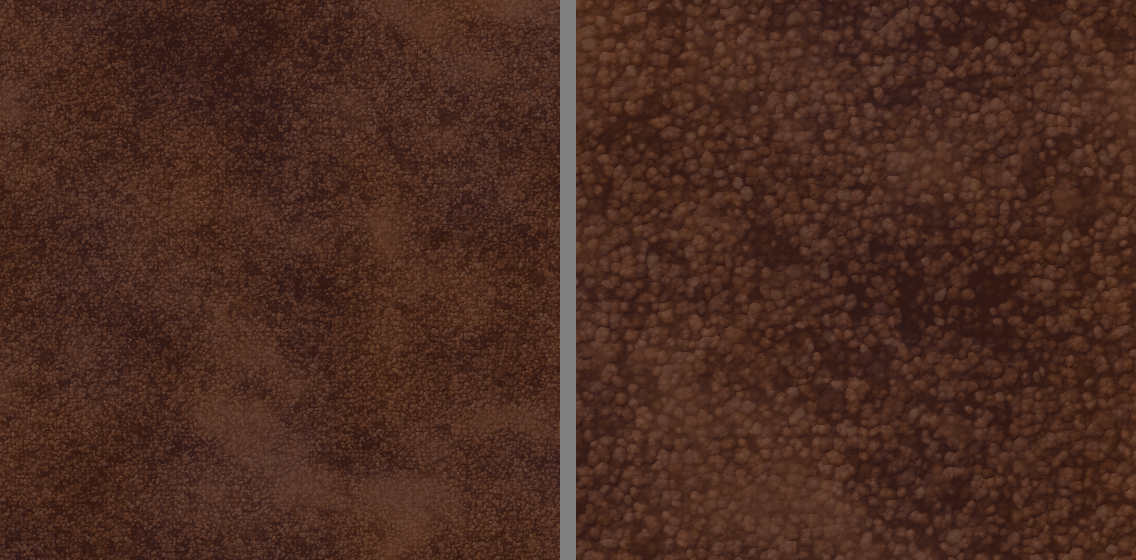
Left, the full canvas; right, a detail of the centre.
Write a WebGL 2 fragment shader that draws this texture.

```glsl
#version 300 es
precision highp float;

#define GRAIN_DENSITY 135.0
#define FINE_DENSITY 230.0
#define PEBBLE_DENSITY 52.0
#define PEBBLE_SHARE 0.10
#define PIT_SCALE 66.0
#define PIT_DEPTH 1.3
#define MOTTLE_CONTRAST 3.4
#define GRAIN_CONTRAST 1.55
#define DARK_SOIL vec3(0.22, 0.115, 0.09)
#define MID_SOIL vec3(0.32, 0.185, 0.132)
#define PALE_SOIL vec3(0.40, 0.26, 0.20)
#define DUST vec3(0.355, 0.218, 0.148)

uniform vec2 u_resolution;
out vec4 fragColor;

vec3 hash3(vec2 p) {
    vec3 q = fract(p.xyx * vec3(0.1031, 0.1030, 0.0973));
    q += dot(q, q.yxz + 33.33);
    return fract((q.xxy + q.yzz) * q.zyx);
}

float valueNoise(vec2 p) {
    vec2 cell = floor(p), f = fract(p);
    f = f * f * (3.0 - 2.0 * f);
    float bottom = mix(hash3(cell).x, hash3(cell + vec2(1, 0)).x, f.x);
    float top = mix(hash3(cell + vec2(0, 1)).x, hash3(cell + vec2(1, 1)).x, f.x);
    return mix(bottom, top, f.y);
}

float fbm(vec2 p) {
    float sum = 0.0, weight = 0.5;
    for (int i = 0; i < 5; i++) {
        sum += weight * valueNoise(p);
        p = mat2(1.6, 1.2, -1.2, 1.6) * p + 17.3;
        weight *= 0.5;
    }
    return sum / 0.97;
}

// Domed stones on a jittered grid: x height, y side light, zw random values
vec4 stones(vec2 p, float share) {
    const vec2 lightDir = vec2(-0.45, 0.89);
    vec2 cell = floor(p);
    vec4 top = vec4(0.0, 0.0, 0.5, 0.5);
    for (int y = -1; y <= 1; y++) {
        for (int x = -1; x <= 1; x++) {
            vec2 id = cell + vec2(x, y);
            vec3 place = hash3(id + 7.0);
            vec3 look = hash3(id + 91.0);
            if (look.x > share) continue;
            vec2 offset = p - id - 0.1 - 0.8 * place.xy;
            float angle = 6.2832 * look.y;
            vec2 axis = vec2(cos(angle), sin(angle));
            vec2 local = vec2(dot(offset, axis), 1.3 * dot(offset, vec2(-axis.y, axis.x)));
            float radius = mix(0.42, 0.82, place.z);
            float height = 1.0 - dot(local, local) / (radius * radius);
            if (height > top.x) {
                top = vec4(height, dot(offset, lightDir) / radius, look.yz);
            }
        }
    }
    return top;
}

void main() {
    vec2 p = gl_FragCoord.xy / min(u_resolution.x, u_resolution.y);

    // Broad mottling and smooth dusty patches
    float mottle = fbm(mat2(0.95, 0.3, -0.3, 0.95) * p * vec2(2.6, 4.2) + 3.7) - 0.5;
    float blotch = fbm(p * vec2(13.0, 16.0) + 41.0) - 0.5;
    float hue = fbm(p * 6.0 + 63.0) - 0.5;
    float dust = smoothstep(0.02, 0.26, mottle + 0.5 * blotch);

    // Grain layers, slightly warped to break up the grid
    vec2 warp = 0.004 * vec2(valueNoise(p * 60.0), valueNoise(p * 60.0 + 29.0));
    vec4 grain = stones((p + warp) * GRAIN_DENSITY, 1.0);
    vec4 fine = stones((p - warp) * FINE_DENSITY + 13.0, 1.0);
    vec4 pebble = stones((p + warp) * PEBBLE_DENSITY + 5.0, PEBBLE_SHARE);

    float relief = 0.85 * grain.y + 1.0 * (grain.x - 0.62) + 0.8 * (grain.w - 0.5);
    relief += 0.45 * fine.y + 0.5 * (fine.x - 0.62) + 0.35 * (fine.w - 0.5);
    relief *= GRAIN_CONTRAST * mix(1.0, 0.6, dust);

    // Scattered larger pebbles
    float pebbleMask = smoothstep(0.45, 0.6, pebble.x) * mix(0.65, 0.4, dust);
    float pebbleTone = 0.8 * pebble.y + 1.4 * (pebble.w - 0.4) + 0.4 * relief;
    relief = mix(relief, pebbleTone, pebbleMask);

    // Small ragged pits between the grains, denser where the ground is dark
    float pitField = fbm(p * vec2(PIT_SCALE, 1.2 * PIT_SCALE) + 8.0);
    pitField += 0.12 * (0.6 - grain.x);
    float pits = smoothstep(0.58, 0.68, pitField - 0.2 * mottle - 0.1 * blotch);
    pits *= (1.0 - 0.55 * dust) * (1.0 - pebbleMask);
    relief *= 1.0 - 0.5 * pits;

    // Tone to soil colour
    float tone = MOTTLE_CONTRAST * mottle + 1.3 * blotch + relief - PIT_DEPTH * pits + 0.18;
    tone = clamp(tone, -2.3, 2.2);
    vec3 color = tone < 0.0 ? mix(MID_SOIL, DARK_SOIL, -tone / 1.8)
                            : mix(MID_SOIL, PALE_SOIL, tone / 1.5);
    color = mix(color, DUST, 0.2 * dust);

    // Rusty to rosy tint, and a few greyish grains
    float tint = 2.2 * hue + 1.0 * (grain.z - 0.5);
    color += tint * vec3(0.014, 0.002, -0.018);
    float grey = smoothstep(0.96, 0.98, grain.w) * smoothstep(0.2, 0.6, grain.x);
    color = mix(color, vec3(0.36, 0.27, 0.22), 0.4 * grey);

    fragColor = vec4(color, 1.0);
}
```
